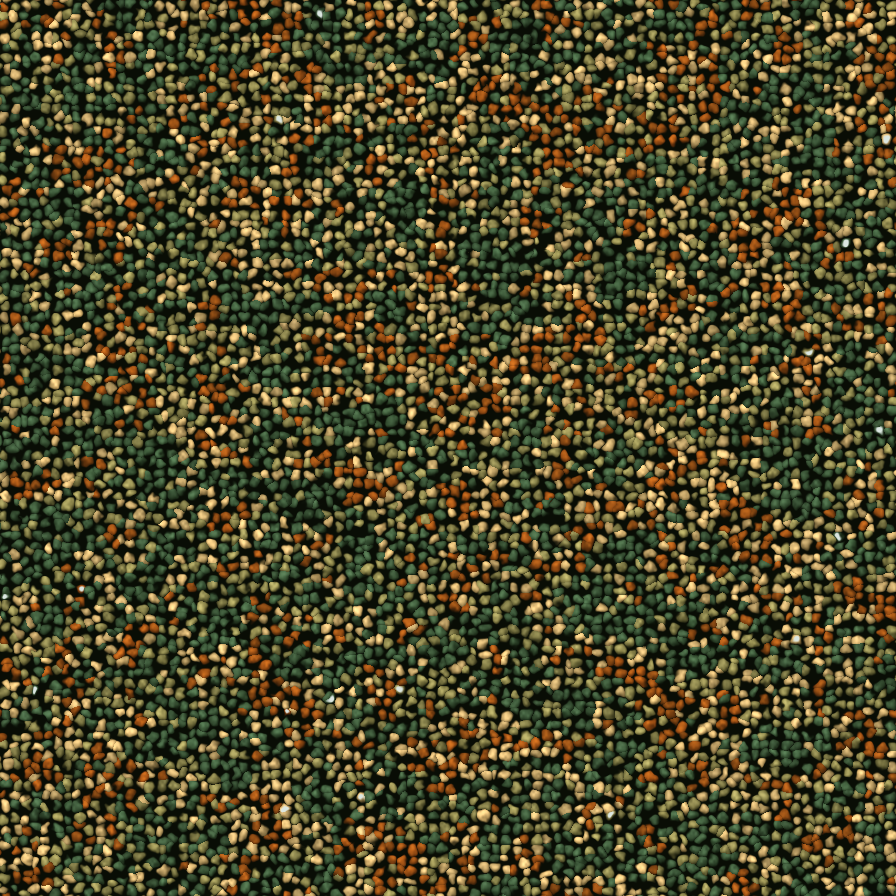
Reproduce this texture procedurally as a WebGL 2 fragment shader.

```glsl
#version 300 es
precision highp float;
// Looped-pile carpet: jittered cells each hold one rounded yarn nub, the
// highest nub wins, and dark backing shows through the gaps. Yarn colours
// gather in loose clusters of green, olive, tan and rust.

#define GRAINS 86.0                   // nubs across the canvas
#define JITTER vec2(0.55, 0.75)       // scatter; columns stay faintly aligned
#define NUB_RADIUS 0.57               // in cells
#define CLUSTER_FREQ 0.36             // colour patches per cell
#define LIGHT_DIR vec2(-0.45, 0.89)
#define FIBRE_CONTRAST 0.22
#define SPECK_SHARE 0.004
#define BACKING vec3(0.035, 0.05, 0.02)
#define GREEN vec3(0.30, 0.42, 0.30)
#define OLIVE vec3(0.68, 0.63, 0.39)
#define TAN vec3(0.98, 0.81, 0.55)
#define RUST vec3(0.74, 0.37, 0.10)

uniform vec2 u_resolution;
out vec4 fragColor;

float hash(vec2 p) {
    return fract(sin(dot(p, vec2(127.1, 311.7))) * 43758.5453);
}

float valueNoise(vec2 p) {
    vec2 i = floor(p);
    vec2 f = fract(p);
    f = f * f * (3.0 - 2.0 * f);
    float low = mix(hash(i), hash(i + vec2(1.0, 0.0)), f.x);
    float high = mix(hash(i + vec2(0.0, 1.0)), hash(i + 1.0), f.x);
    return mix(low, high, f.y);
}

// Yarn colour: half patch noise, half independent chance.
vec3 yarnColour(vec2 cell) {
    float pick = mix(valueNoise(cell * CLUSTER_FREQ + 17.0), hash(cell + 5.3), 0.5);
    vec3 yarn = pick < 0.41 ? GREEN : pick < 0.54 ? OLIVE : pick < 0.68 ? TAN : RUST;
    return yarn * mix(0.78, 1.14, hash(cell + 23.7));
}

void main() {
    vec2 p = gl_FragCoord.xy / min(u_resolution.x, u_resolution.y) * GRAINS;
    // Bend the nub outlines slightly
    vec2 warp = vec2(valueNoise(p * 1.7 + 40.0), valueNoise(p * 1.7 + 80.0)) - 0.5;
    vec2 q = p + warp * 0.45;
    vec2 home = floor(q);

    // Find the topmost nub
    float topHeight = -10.0;
    float topDist = 2.0;
    vec2 topOffset = vec2(0.0);
    vec2 topCell = home;
    for (int y = -1; y <= 1; y++) {
        for (int x = -1; x <= 1; x++) {
            vec2 cell = home + vec2(x, y);
            vec2 scatter = vec2(hash(cell), hash(cell + 61.9)) - 0.5;
            vec2 offset = q - cell - 0.5 - scatter * JITTER;
            float angle = (hash(cell + 9.1) - 0.5) * 2.6;
            float c = cos(angle);
            float s = sin(angle);
            vec2 local = vec2(c * offset.x + s * offset.y, c * offset.y - s * offset.x);
            float stretch = mix(0.84, 1.12, hash(cell + 31.3));
            float radius = NUB_RADIUS * mix(0.86, 1.1, hash(cell + 47.7));
            float dist = length(local * vec2(1.0 / stretch, stretch)) / radius;
            float height = 1.0 - dist * dist + 0.3 * hash(cell + 73.1);
            if (height > topHeight) {
                topHeight = height;
                topDist = dist;
                topOffset = offset / radius;
                topCell = cell;
            }
        }
    }

    // Round shading, lit from above, broken up by fine fibres
    float cover = 1.0 - smoothstep(0.68, 1.08, topDist);
    float fibre = (valueNoise(p * vec2(4.1, 3.3) + 11.0) - 0.5) * FIBRE_CONTRAST;
    float shade = 0.92 - 0.58 * topDist * topDist + 0.3 * dot(topOffset, LIGHT_DIR) + fibre;
    shade = clamp(shade, 0.04, 1.08) * cover;

    // Shadowed yarn turns deeper and warmer
    vec3 yarn = yarnColour(topCell);
    vec3 colour = BACKING + pow(yarn, vec3(1.0 + 0.55 * max(1.0 - shade, 0.0))) * shade * 0.97;

    // Rare pale lint specks
    float lint = step(1.0 - SPECK_SHARE, hash(topCell + 91.3));
    lint *= 1.0 - smoothstep(0.3, 0.7, topDist);
    colour = mix(colour, vec3(0.86, 0.90, 0.88), lint);

    fragColor = vec4(clamp(colour, 0.0, 1.0), 1.0);
}
```
